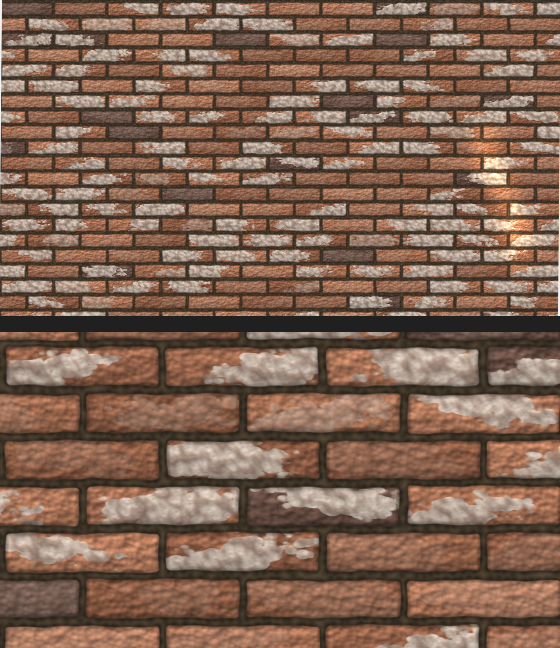
Top: the whole. Bottom: its middle third, enlarged.
Give the GLSL for this texture, as a WebGL 2 fragment shader.

```glsl
#version 300 es
precision highp float;
uniform vec2 u_resolution;
out vec4 fragColor;

vec2 hash2(vec2 p) {
  vec3 q = fract(p.xyx * vec3(0.1031, 0.1030, 0.0973));
  q += dot(q, q.yzx + 33.33);
  return fract((q.xx + q.yz) * q.zy);
}

// Cellular noise: distance to the nearest scattered point
float cells(vec2 p) {
  vec2 base = floor(p), f = p - base;
  float nearest = 2.0;
  for (int y = -1; y <= 1; y++)
    for (int x = -1; x <= 1; x++) {
      vec2 o = vec2(x, y);
      nearest = min(nearest, length(o + hash2(base + o + 50.0) - f));
    }
  return nearest;
}

// Layered sines bend straight lines into hand-made ones
vec2 wobble(vec2 p) {
  return sin(p.yx * 61.0 + 2.0 * sin(p * 37.0)) + 0.6 * sin(p.yx * 173.0 + p * 119.0);
}

float roughness(vec2 p) {
  return cells(p * vec2(55.0, 95.0)) + 0.6 * cells(p * vec2(130.0, 170.0));
}

float roundedBox(vec2 p, vec2 halfSize, float radius) {
  vec2 d = abs(p) - halfSize + radius;
  return length(max(d, 0.0)) + min(max(d.x, d.y), 0.0) - radius;
}

float segment(vec2 p, vec2 a, vec2 b) {
  vec2 ab = b - a;
  return length(p - a - ab * clamp(dot(p - a, ab) / dot(ab, ab), 0.0, 1.0));
}

void main() {
  vec2 p = gl_FragCoord.xy / u_resolution.y;
  float pixel = 1.0 / u_resolution.y;
  float aspect = u_resolution.x * pixel;

  // Running bond: rows counted from the top, odd ones shifted by half
  vec2 pitch = vec2(0.1694, 0.04884);
  vec2 grid = vec2(p.x, 0.996 - p.y) / pitch;
  float row = floor(grid.y);
  grid.x += 0.5 * mod(row, 2.0);
  vec2 id = vec2(floor(grid.x), row);
  vec2 local = (fract(grid) - 0.5) * pitch * vec2(1.0, -1.0);
  vec2 kind = hash2(id + 11.0), place = hash2(id + 37.0), wear = hash2(id + 73.0);

  // Brick outline, slightly uneven in size and position
  vec2 halfSize = vec2(0.0812, 0.0204) - 0.0012 * wear;
  vec2 bent = local + 0.0007 * wobble(p) + 0.0016 * (place - 0.5);
  float edge = roundedBox(bent, halfSize, 0.004);
  float brick = 1.0 - smoothstep(-pixel, pixel, edge);

  // Surface relief lit from the upper left
  vec2 grain = p + id * 0.37;
  float rough = roughness(grain);
  float relief = rough - roughness(grain + vec2(-0.002, 0.003));
  float crease = sin(local.y * 260.0 + 3.0 * sin(local.x * 45.0 + kind.x * 6.0) + place.y * 6.0);

  // Fired clay, from brown to pale orange, with some dark bricks
  vec3 clay = mix(vec3(0.47, 0.30, 0.22), vec3(0.74, 0.51, 0.39), 0.2 + 0.6 * kind.x);
  clay = mix(clay, vec3(0.36, 0.28, 0.25), 0.85 * step(0.89, kind.y));
  clay *= 1.0 + 0.05 * crease * step(0.5, wear.x);

  // Ragged whitewash patch, slanted and off centre
  vec2 u = bent / halfSize;
  u.x += (place.y - 0.5) * 1.2 * u.y;
  vec2 offCentre = (place - 0.5) * vec2(1.3, 0.9);
  float ragged = cells(grain * vec2(27.0, 65.0)) + 0.5 * cells(grain * vec2(85.0, 140.0));
  float cover = 0.62 + 0.5 * wear.y - length((u - offCentre) * vec2(1.0, 0.65)) - 0.75 * (ragged - 0.65);
  float strength = mix(0.15, 0.92, smoothstep(0.36, 0.52, wear.x));
  float paint = smoothstep(-0.04, 0.12, cover) * strength;
  vec3 lime = mix(vec3(0.82, 0.77, 0.72), vec3(0.61, 0.53, 0.48), smoothstep(0.35, 1.1, rough));
  vec3 face = mix(clay, lime, paint);

  // Pits, raised edges and shade along the lower side
  face *= 1.0 + (0.55 - 0.25 * paint) * relief + 0.12 * (0.65 - rough);
  face *= 0.72 + 0.28 * smoothstep(0.0, 0.005, -edge);
  face *= 0.9 + 0.16 * smoothstep(-0.018, 0.015, local.y);

  // Dark sandy joint
  vec3 mortar = mix(vec3(0.18, 0.15, 0.11), vec3(0.31, 0.26, 0.20), cells(p * 110.0));
  mortar *= 0.8 + 0.3 * smoothstep(0.0, 0.005, edge);
  vec3 color = mix(mortar, face, brick);

  // Warm streak of sunlight at the right
  float sun = segment(p + 0.008 * wobble(p * 0.3), vec2(1.54, 0.55), vec2(1.64, 0.22));
  color *= 1.0 + vec3(0.5, 0.42, 0.28) * exp(-sun * sun / 0.0025);

  // Thin pale slivers where the tilted sheet ends
  float leftEnd = p.x - 0.009 * (p.y - 0.3);
  float rightEnd = aspect - p.x - 0.009 * (0.7 - p.y);
  float sheet = smoothstep(-0.5 * pixel, 0.5 * pixel, min(leftEnd, rightEnd));
  color = mix(vec3(0.95), color, sheet);

  fragColor = vec4(clamp(color, 0.0, 1.0), 1.0);
}
```
